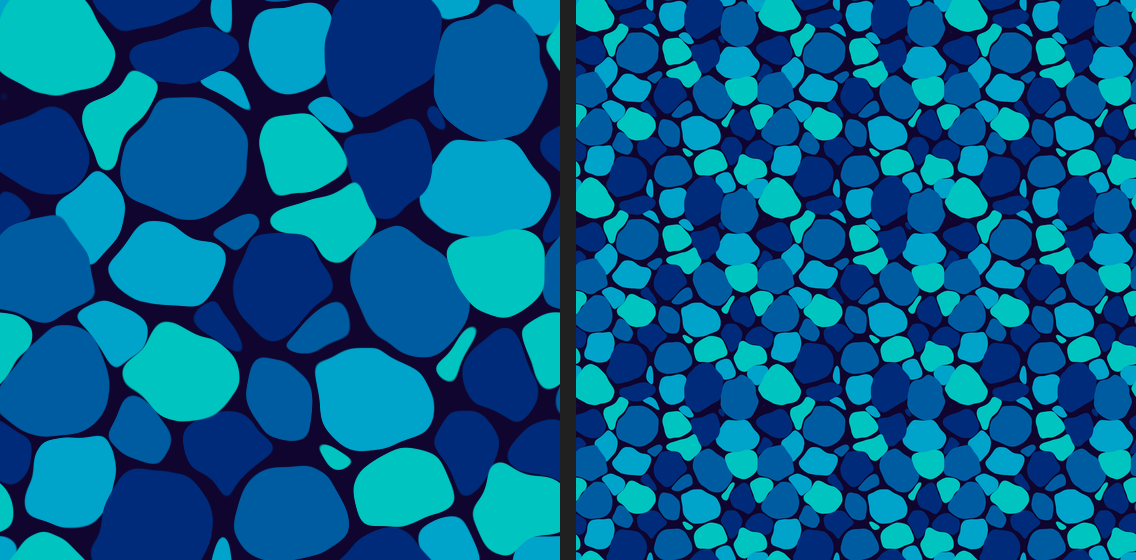
Left, the tile; right, the same tile 3 across and 3 down.
A Shadertoy shader for this pattern:

```glsl
// Flat, rounded pebbles in blues and teal, packed over a dark ground.
// A wrapping power diagram of large and small sites gives the packing; a smooth
// minimum of the edge distances rounds each cell, and four layers overlap.

#define GRID 5            // large pebbles per side of the tile
#define JITTER 0.46       // scatter of the large pebbles, in cells
#define SMALL_SHARE 0.85  // chance of a small pebble at a cell corner
#define ROUNDNESS 0.155   // corner rounding relative to pebble size
#define OVERLAP 0.20      // largest growth over the neighbours
#define SHRINK 0.02       // largest retreat from the neighbours
#define GAP 0.035         // ground left between pebbles of one colour
#define WARP 0.13         // bending of all outlines
#define WOBBLE 0.05       // unevenness of each layer's outlines
#define SOFTNESS 0.0012   // edge blur in canvas units

const int SITES = 50;     // 5 x 5 cells around the point, two sites each
const vec3 GROUND = vec3(0.06, 0.02, 0.18);
const vec3 CYAN = vec3(0.00, 0.64, 0.79);
const vec3 NAVY = vec3(0.00, 0.17, 0.48);
const vec3 BLUE = vec3(0.00, 0.36, 0.63);
const vec3 TEAL = vec3(0.00, 0.77, 0.75);
const vec4 LAYER_SIZE = vec4(1.06, 1.0, 1.05, 0.94);

// Integer hash to three values from 0 to 1
vec3 hash(ivec3 v) {
    uvec3 u = uvec3(v) * 1664525u + 1013904223u;
    u.x += u.y * u.z; u.y += u.z * u.x; u.z += u.x * u.y;
    u ^= u >> 16u;
    u.x += u.y * u.z; u.y += u.z * u.x; u.z += u.x * u.y;
    return vec3(u >> 16u) / 65535.0;
}

ivec2 wrapCell(vec2 cell, int period) {
    return ivec2(mod(cell, float(period)));
}

// Gradient noise that repeats after a whole number of lattice cells
float cornerSlope(vec2 cell, vec2 offset, int period, int seed) {
    float angle = 6.2832 * hash(ivec3(wrapCell(cell, period), seed)).x;
    return dot(vec2(cos(angle), sin(angle)), offset);
}

float gradientNoise(vec2 p, int period, int seed) {
    vec2 cell = floor(p), f = p - cell, e = vec2(1, 0);
    vec2 u = f * f * f * (f * (f * 6.0 - 15.0) + 10.0);
    float low = mix(cornerSlope(cell, f, period, seed),
                    cornerSlope(cell + e.xy, f - e.xy, period, seed), u.x);
    float high = mix(cornerSlope(cell + e.yx, f - e.yx, period, seed),
                     cornerSlope(cell + e.xx, f - e.xx, period, seed), u.x);
    return mix(low, high, u.y);
}

// One site: position (xy), radius (z, zero if absent) and layer (w)
vec4 pebbleSite(vec2 cell, bool isSmall, out float growth) {
    ivec2 id = wrapCell(cell, GRID);
    int seed = isSmall ? 20 : 10;
    vec3 place = hash(ivec3(id, seed)), trait = hash(ivec3(id, seed + 1));

    // Five classes keep like colours apart; the fifth is smaller and mixed
    int colourClass = (id.x + 2 * id.y) % 5;
    bool isMixed = isSmall || colourClass == 4;
    float layer = isMixed ? min(floor(trait.x * 4.0), 3.0) : float(colourClass);

    vec2 range = isSmall ? vec2(0.20, 0.40)
               : isMixed ? vec2(0.30, 0.48) : vec2(0.42, 0.72);
    float radius = mix(range.x, range.y, place.z) * LAYER_SIZE[int(layer)];
    growth = radius * mix(-SHRINK, OVERLAP, pow(trait.y, 3.0));
    if (isSmall && trait.z > SMALL_SHARE) radius = 0.0;

    float scatter = isSmall ? 0.3 : JITTER;
    vec2 centre = cell + (isSmall ? 1.0 : 0.5) + scatter * (place.xy - 0.5);
    return vec4(centre, radius, layer);
}

float power(vec2 p, vec4 site) {
    vec2 d = p - site.xy;
    return dot(d, d) - site.z * site.z;
}

void mainImage(out vec4 fragColor, in vec2 fragCoord) {
    vec2 p = fragCoord / iResolution.xy * float(GRID);
    p += WARP * vec2(gradientNoise(p * 2.0, GRID * 2, 1),
                     gradientNoise(p * 2.0, GRID * 2, 2));

    // Gather the sites around this point
    vec4 site[SITES];
    float growth[SITES], sitePower[SITES];
    float nearest = 100.0;
    for (int i = 0; i < SITES; i++) {
        int k = i / 2;
        vec2 cell = floor(p) + vec2(k % 5 - 2, k / 5 - 2);
        site[i] = pebbleSite(cell, i % 2 == 1, growth[i]);
        sitePower[i] = site[i].z > 0.0 ? power(p, site[i]) : 100.0;
        nearest = min(nearest, sitePower[i]);
    }

    // Rounded distance to the outline of each pebble that can reach the point
    float soft = float(GRID) * max(SOFTNESS, 0.7 / iResolution.y);
    vec4 cover = vec4(0.0);
    for (int i = 0; i < SITES; i++) {
        if (sitePower[i] - nearest > 0.5) continue;
        float rounding = ROUNDNESS * site[i].z + 0.01;
        float sum = 0.0;
        for (int j = 0; j < SITES; j++) {
            if (j == i || site[j].z == 0.0) continue;
            float edge = (sitePower[j] - sitePower[i])
                       / (2.0 * distance(site[i].xy, site[j].xy));
            if (site[j].w == site[i].w) edge -= max(growth[i], 0.0) + GAP;
            sum += exp(-edge / rounding);
        }
        int layer = int(site[i].w);
        float inside = growth[i] - rounding * log(max(sum, 1e-9))
                     + WOBBLE * gradientNoise(p * 3.0, GRID * 3, 3 + layer);
        cover[layer] = max(cover[layer], smoothstep(-soft, soft, inside));
    }

    // Stack the layers from bottom to top
    vec3 colour = mix(GROUND, CYAN, cover.x);
    colour = mix(colour, NAVY, cover.y);
    colour = mix(colour, BLUE, cover.z);
    colour = mix(colour, TEAL, cover.w);
    fragColor = vec4(colour, 1.0);
}
```
